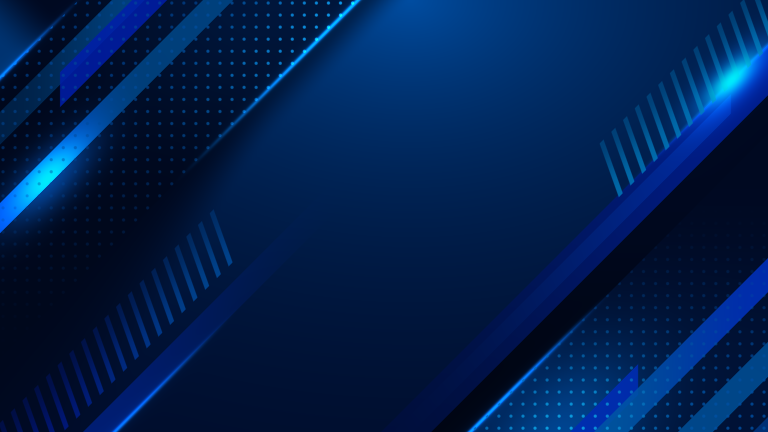
Write a WebGL 2 fragment shader that draws this background.

```glsl
#version 300 es
precision highp float;

#define NIGHT vec3(0.0, 0.035, 0.13)
#define DEEP vec3(0.0, 0.025, 0.125)
#define SKY vec3(0.0, 0.30, 0.63)
#define ROYAL vec3(0.0, 0.12, 0.70)
#define TEAL vec3(0.0, 0.34, 0.64)
#define AZURE vec3(0.02, 0.48, 1.0)
#define CYAN vec3(0.0, 0.92, 0.98)
#define DOT_PITCH 0.0279
#define DOT_RADIUS 0.0036
#define HATCH_PITCH 0.0368
#define HATCH_WIDTH 0.0125
#define HATCH_LEAN 0.358

uniform vec2 u_resolution;
out vec4 fragColor;

float pixel;

// Soft step whose ramp is about one pixel wide
float edge(float at, float x) {
    return smoothstep(at - pixel, at + pixel, x);
}

float band(float lo, float hi, float x) {
    return edge(lo, x) * (1.0 - edge(hi, x));
}

// Thin bright core with a wider halo
float glowLine(float at, float x) {
    float d = abs(x - at);
    return exp(-d * d / 0.00004) + 0.2 * exp(-d / 0.013);
}

// Elliptical glow stretched along the rising diagonal
float flare(vec2 p, vec2 center, float along, float across) {
    vec2 q = p - center;
    vec2 r = vec2(q.x + q.y, q.x - q.y) * 0.7071 / vec2(along, across);
    return exp(-dot(r, r));
}

float dots(vec2 p, vec2 offset) {
    vec2 cell = (fract((p - offset) / DOT_PITCH + 0.5) - 0.5) * DOT_PITCH;
    return 1.0 - smoothstep(DOT_RADIUS - pixel, DOT_RADIUS + pixel, length(cell));
}

// Repeated leaning bars, u runs across them
float hatch(float u) {
    float x = fract(u / HATCH_PITCH) * HATCH_PITCH;
    return band(0.003, 0.003 + HATCH_WIDTH, x);
}

void main() {
    pixel = 0.8 / u_resolution.y;
    vec2 p = gl_FragCoord.xy / u_resolution.y;
    float s = p.x + 1.0 - p.y;
    float u = p.x - (1.0 - p.y) * HATCH_LEAN;

    // Backdrop lit from the top, shaded beside the left panel
    vec2 fromLight = (p - vec2(0.95, 1.0)) * vec2(0.68, 1.0);
    vec3 col = mix(DEEP, SKY, exp(-2.1 * length(fromLight)));
    float shadeEnd = 0.95 + 0.35 * (1.0 - smoothstep(0.1, 0.65, p.x));
    col = mix(NIGHT * 0.85, col, smoothstep(0.78, shadeEnd, s));

    // Left panel with its dots
    float left = 1.0 - edge(0.829, s);
    float upper = smoothstep(0.5, 1.0, p.y);
    vec3 panel = NIGHT * 0.85 + vec3(0.0, 0.055, 0.12) * upper * smoothstep(0.0, 0.6, p.x);
    col = mix(col, panel, left);
    float leftLight = smoothstep(0.15, 0.9, p.y);
    float rim = smoothstep(0.45, 0.83, s) * smoothstep(0.55, 1.0, p.y);

    // Left bands
    float rise = smoothstep(0.0, 0.35, p.x);
    col = mix(col, TEAL * 0.9, band(0.259, 0.335, s) * mix(0.35, 0.8, rise));
    col = mix(col, ROYAL * 0.95, band(0.306, 0.387, s) * edge(0.139, p.x) * 0.85);
    float beam = band(0.470, 0.540, s);
    col = mix(col, mix(ROYAL + vec3(0.0, 0.18, 0.15), TEAL * 0.9, rise), beam * mix(0.95, 0.75, rise));
    vec2 leftSpot = vec2(0.111, 0.583);
    col += AZURE * flare(p, leftSpot, 0.14, 0.055) * 0.5 * left;
    col = mix(col, CYAN, flare(p, leftSpot, 0.08, 0.04) * beam);
    vec3 leftDot = mix(vec3(0.0, 0.28, 0.60), vec3(0.05, 0.62, 0.95), rim);
    col = mix(col, leftDot, dots(p, vec2(0.007, 0.993)) * left * leftLight * edge(0.181, s) * mix(0.65, 0.95, rim));

    // Corner wedge and panel rim
    float corner = 1.0 - edge(0.181, s);
    vec3 wedge = mix(vec3(0.0, 0.20, 0.44), NIGHT, smoothstep(-0.06, 0.15, p.x + p.y - 0.95));
    col = mix(col, wedge, corner);
    col += AZURE * glowLine(0.181, s) * 0.7 * smoothstep(1.25, 0.8, p.x + p.y);
    col += mix(AZURE, CYAN, 0.2) * glowLine(0.829, s) * smoothstep(0.56, 0.95, p.y);

    // Lower left hatch and fading band
    float row = band(0.979, 1.146, s) * (1.0 - edge(0.325, u));
    vec3 rowColor = mix(ROYAL * 0.75, vec3(0.0, 0.30, 0.62), smoothstep(0.1, 0.5, p.x));
    col = mix(col, rowColor, hatch(u - 0.3055) * row * mix(0.35, 0.8, smoothstep(0.98, 1.146, s)));
    float fade = 1.0 - smoothstep(0.18, 0.80, p.x);
    col = mix(col, vec3(0.0, 0.13, 0.52), band(1.192, 1.266, s) * fade * 0.8);
    col += AZURE * glowLine(1.266, s) * 0.7 * (1.0 - smoothstep(0.25, 0.56, p.x));

    // Right panel
    float right = edge(2.088, s);
    float gap = edge(1.998, s);
    col = mix(col, NIGHT * mix(0.6, 0.95, smoothstep(0.1, 0.6, p.y)), gap);
    float lowLight = flare(p, vec2(1.29, -0.02), 0.24, 0.15);
    vec3 lowPanel = NIGHT + vec3(0.0, 0.035, 0.08) * (1.0 - smoothstep(0.1, 0.6, p.y));
    col = mix(col, lowPanel + vec3(0.0, 0.20, 0.36) * lowLight, right);
    col += AZURE * glowLine(2.088, s) * (1.0 - smoothstep(0.02, 0.34, p.y));

    // Right bands
    float climb = smoothstep(1.40, 1.78, p.x);
    col = mix(col, ROYAL + vec3(0.0, 0.05, 0.0), band(2.320, 2.391, s) * (1.0 - edge(1.477, p.x)) * 0.9);
    col = mix(col, mix(TEAL, ROYAL + vec3(0.0, 0.07, 0.06), climb), band(2.375, 2.454, s) * 0.85);
    col = mix(col, TEAL, band(2.569, 2.650, s) * 0.75);
    col = mix(col, vec3(0.0, 0.22, 0.52), edge(2.743, s) * 0.8);
    float dotLight = 1.0 - smoothstep(0.0, 0.55, p.y);
    vec3 rightDot = mix(vec3(0.0, 0.30, 0.62), vec3(0.05, 0.70, 0.95), lowLight);
    col = mix(col, rightDot, dots(p, vec2(1.2106, 0.1204)) * right * dotLight * 0.85);

    // Long bar with inner strip and flare
    float reach = smoothstep(0.85, 1.80, p.x);
    float bar = band(1.882, 1.998, s);
    col = mix(col, mix(vec3(0.0, 0.05, 0.34), vec3(0.0, 0.11, 0.58), reach), bar * mix(0.3, 0.88, reach));
    col += vec3(0.0, 0.06, 0.11) * band(1.910, 1.955, s) * reach * (1.0 - edge(1.692, p.x));
    vec2 rightSpot = vec2(1.694, 0.815);
    col += AZURE * flare(p, rightSpot, 0.13, 0.045) * 0.5;
    col += AZURE * glowLine(1.882, s) * 0.3 * smoothstep(1.40, 1.75, p.x);
    float rightRow = hatch(u - 1.266) * band(1.720, 1.889, s) * edge(1.266, u);
    col = mix(col, TEAL + vec3(0.0, 0.12, 0.08), rightRow * mix(0.35, 0.85, smoothstep(1.72, 1.88, s)));
    col = mix(col, CYAN, flare(p, rightSpot, 0.06, 0.024));

    fragColor = vec4(clamp(col, 0.0, 1.0), 1.0);
}
```
